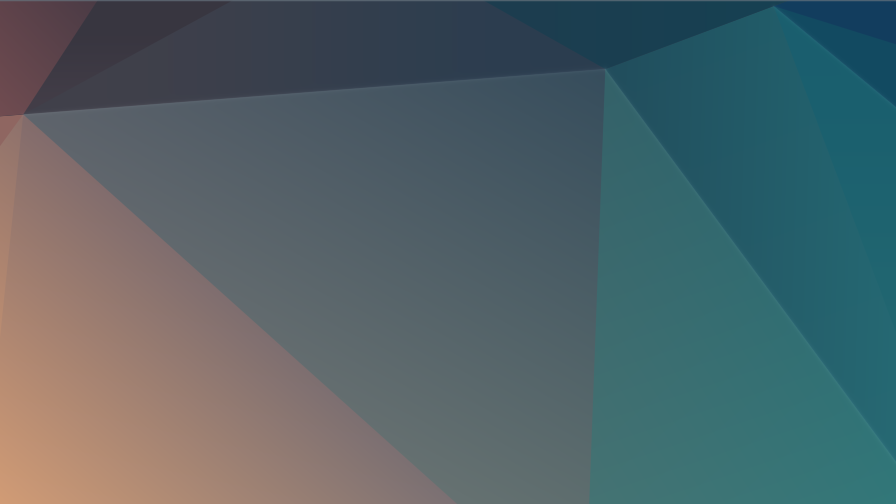
Write a Shadertoy shader that draws this background.

```glsl
float cross2(vec2 a, vec2 b) { return a.x * b.y - a.y * b.x; }

// Signed distance to the line a-b, positive on its left
float side(vec2 p, vec2 a, vec2 b) { return cross2(normalize(b - a), p - a); }

// Colour plane through three coloured points
vec3 plane(vec2 p, vec2 a, vec2 b, vec2 c, vec3 colA, vec3 colB, vec3 colC) {
    float area = cross2(b - a, c - a);
    float wB = cross2(p - a, c - a) / area;
    float wC = cross2(b - a, p - a) / area;
    return colA + wB * (colB - colA) + wC * (colC - colA);
}

float cover(float d) {
    float soft = 0.7 / iResolution.y;
    return smoothstep(-soft, soft, d);
}

// Thin glow along the segment a-b
float glint(vec2 p, vec2 a, vec2 b) {
    vec2 ab = b - a;
    float t = clamp(dot(p - a, ab) / dot(ab, ab), 0.0, 1.0);
    return exp(-length(p - a - t * ab) * 350.0);
}

void mainImage(out vec4 fragColor, in vec2 fragCoord) {
    vec2 p = fragCoord / iResolution.xy * vec2(16.0 / 9.0, 1.0);

    // Mesh corners
    vec2 west = vec2(0.046, 0.773), hub = vec2(1.201, 0.863), peak = vec2(1.535, 0.988);
    vec2 foot = vec2(0.907, 0.0), seam = vec2(1.169, 0.0), east = vec2(1.778, 0.083);
    vec2 eastMid = vec2(1.778, 0.34), eastHigh = vec2(1.778, 0.787), eastTop = vec2(1.778, 0.912);
    vec2 topA = vec2(0.194, 1.0), topB = vec2(0.463, 1.0), topC = vec2(0.958, 1.0);

    // Large slate facet
    vec3 col = plane(p, west, hub, vec2(0.98, 0.0),
        vec3(0.37, 0.39, 0.42), vec3(0.21, 0.30, 0.36), vec3(0.39, 0.44, 0.44));

    // Warm facet and its left slivers
    vec3 warm = plane(p, west, vec2(0.0), foot,
        vec3(0.51, 0.42, 0.42), vec3(0.82, 0.61, 0.46), vec3(0.48, 0.44, 0.45));
    col = mix(col, warm, cover(side(p, foot, west)));
    col = mix(col, warm + vec3(0.04, 0.02, 0.0), cover(side(p, vec2(0.0, 0.33), west)));
    col = mix(col, vec3(0.56, 0.40, 0.38), cover(side(p, vec2(0.0, 0.71), west)));

    // Green facet
    vec3 green = plane(p, hub, seam, east,
        vec3(0.20, 0.38, 0.41), vec3(0.27, 0.45, 0.45), vec3(0.19, 0.46, 0.47));
    col = mix(col, green, cover(side(p, hub, seam)));

    // Teal and blue facets fanning from the peak
    vec3 teal = plane(p, hub, peak, east,
        vec3(0.13, 0.30, 0.36), vec3(0.13, 0.36, 0.41), vec3(0.15, 0.41, 0.45));
    col = mix(col, teal, cover(side(p, hub, east)));
    vec3 cyan = mix(vec3(0.13, 0.40, 0.44), vec3(0.10, 0.37, 0.43), smoothstep(0.3, 0.9, p.y));
    col = mix(col, cyan, cover(side(p, peak, eastMid)));
    col = mix(col, vec3(0.07, 0.29, 0.38), cover(side(p, peak, eastHigh)));
    col = mix(col, vec3(0.07, 0.24, 0.37), cover(side(p, peak, eastTop)));

    // Dark upper band
    float band = min(side(p, west, hub), side(p, hub, peak));
    vec3 dusk = mix(vec3(0.25, 0.25, 0.29), vec3(0.17, 0.24, 0.31), smoothstep(0.15, 1.1, p.x));
    col = mix(col, dusk, cover(band));
    vec3 deep = mix(vec3(0.11, 0.24, 0.31), vec3(0.09, 0.25, 0.32), smoothstep(1.0, 1.5, p.x));
    col = mix(col, deep, cover(min(band, side(p, topC, hub))));
    vec3 shade = mix(vec3(0.26, 0.24, 0.28), vec3(0.22, 0.21, 0.25), smoothstep(0.77, 0.95, p.y));
    col = mix(col, shade, cover(min(band, side(p, west, topB))));
    vec3 plum = plane(p, west, vec2(0.0, 1.0), topA,
        vec3(0.42, 0.29, 0.31), vec3(0.37, 0.26, 0.29), vec3(0.29, 0.23, 0.27));
    col = mix(col, plum, cover(min(band, side(p, west, topA))));

    // Lit edges and pale top rim
    col += 0.04 * (glint(p, west, hub) + glint(p, hub, east) + glint(p, peak, eastHigh));
    col = mix(col, vec3(0.40, 0.45, 0.49), 0.7 * cover(p.y - 0.9975));

    fragColor = vec4(col, 1.0);
}
```
